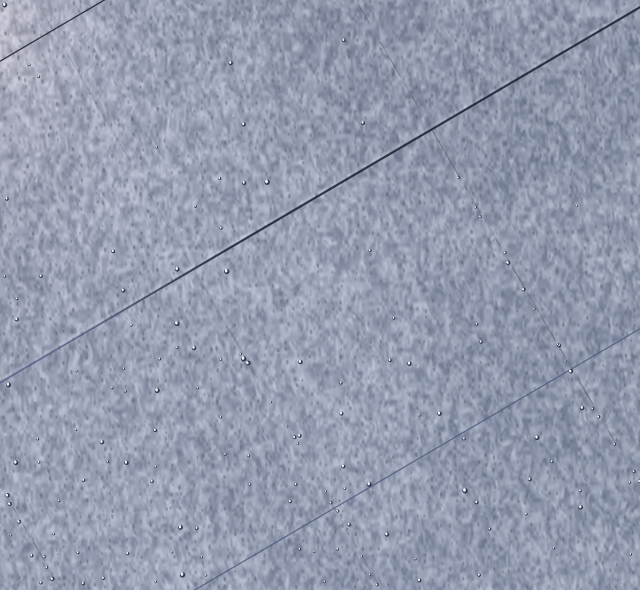
A WebGL 1 fragment shader for this texture:

```glsl
precision highp float;
// Blue-grey mottled stone paving: slanted square tiles with fine joints and scattered water beads.
uniform vec2 u_resolution;

const vec2 AXIS = vec2(0.8625, 0.506);      // direction of the long joints
const vec2 GRAIN = vec2(-0.087, 0.996);     // direction of the flecks
const vec2 TILE = vec2(0.468, 0.470);       // tile size, in canvas heights
const vec2 FIRST_JOINT = vec2(0.558, 0.303);
const vec3 STONE = vec3(0.585, 0.620, 0.700);
const vec3 PALE_LIGHT = vec3(0.70, 0.70, 0.76);
const vec3 SPECK = vec3(0.37, 0.39, 0.45);
const vec3 DARK_JOINT = vec3(0.12, 0.13, 0.19);
const vec3 BLUE_JOINT = vec3(0.35, 0.39, 0.54);
const vec3 DUSTY_JOINT = vec3(0.36, 0.36, 0.40);
const vec3 BEAD_RIM = vec3(0.13, 0.15, 0.22);
const vec3 BEAD_GLINT = vec3(0.93, 0.95, 0.98);

float hash(vec2 p) {
  vec3 q = fract(vec3(p.xyx) * 0.1031);
  q += dot(q, q.yzx + 33.33);
  return fract((q.x + q.y) * q.z);
}

vec2 hash2(vec2 p) {
  return vec2(hash(p + 17.3), hash(p + 71.9));
}

float noise(vec2 p) {
  vec2 i = floor(p), f = fract(p);
  f = f * f * (3.0 - 2.0 * f);
  return mix(mix(hash(i), hash(i + vec2(1.0, 0.0)), f.x),
             mix(hash(i + vec2(0.0, 1.0)), hash(i + 1.0), f.x), f.y);
}

// Antialiased coverage of a shape whose edge lies at distance r
float cover(float d, float r, float px) {
  return clamp((r - d) / px + 0.5, 0.0, 1.0);
}

// Coordinates along (x) and across (y) a direction
vec2 alignTo(vec2 p, vec2 dir) {
  return vec2(dot(p, dir), dot(p, vec2(-dir.y, dir.x)));
}

// Short upright flecks, fine grain and broad clouding, around zero
float stoneTone(vec2 p) {
  vec2 warp = vec2(noise(p * 40.0), noise(p * 40.0 + 70.0)) * 0.008;
  vec2 s = alignTo(p + warp, GRAIN);
  float flecks = noise(s * vec2(72.0, 120.0) + 300.0) - 0.5;
  float grain = noise(s * vec2(135.0, 230.0) + 600.0) - 0.5;
  float clouds = noise(p * 5.0 + 9.0) + 0.6 * noise(p * 17.0 + 31.0) - 0.8;
  return 0.155 * flecks + 0.15 * grain + 0.042 * clouds;
}

// Small dark upright pits, one possible per cell
float pits(vec2 p, float px) {
  const float SIZE = 0.013;
  vec2 cell = floor(p / SIZE);
  vec2 q = p - (cell + 0.25 + 0.5 * hash2(cell)) * SIZE;
  float r = mix(0.0012, 0.0028, hash(cell + 5.0));
  float d = length(alignTo(q, GRAIN) * vec2(0.7, 1.2));
  return cover(d, r, px * 1.5) * step(hash(cell + 300.0), 0.4) * (0.4 + 0.6 * hash(cell + 410.0));
}

vec3 drawBead(vec3 color, vec2 q, float r, float px) {
  color = mix(color, BEAD_RIM, 0.85 * cover(length(q), r, px));
  vec2 glint = q - r * vec2(-0.25, 0.3);
  return mix(color, BEAD_GLINT, cover(length(glint * vec2(1.2, 0.9)), r * 0.62, px));
}

// Loose beads, thicker towards the lower left
vec3 scatterBeads(vec3 color, vec2 p, float px) {
  const float SIZE = 0.04;
  vec2 cell = floor(p / SIZE);
  vec2 center = (cell + 0.2 + 0.6 * hash2(cell + 80.0)) * SIZE;
  float density = mix(0.34, 0.06, smoothstep(0.1, 0.75, center.y)) * mix(1.2, 0.45, center.x);
  float h = hash(cell + 140.0);
  float r = mix(0.0020, 0.0046, h * h);
  return hash(cell + 220.0) < density ? drawBead(color, p - center, r, px) : color;
}

// Beads caught in a cross joint; x is the offset from it, y runs along it
vec3 jointBeads(vec3 color, vec2 q, float column, float px) {
  const float STEP = 0.018;
  float slot = floor(q.y / STEP);
  vec2 id = vec2(column * 13.0 + 60.0, slot + 100.0);
  vec2 jitter = hash2(id) - 0.5;
  vec2 center = vec2(jitter.x * 0.008, (slot + 0.5 + jitter.y * 0.4) * STEP);
  float density = 0.55 * (1.0 - smoothstep(0.05, 0.27, center.y));
  float r = mix(0.0018, 0.0040, hash(id + 9.0));
  return hash(id + 33.0) < density ? drawBead(color, q - center, r, px) : color;
}

void main() {
  float px = 1.0 / u_resolution.y;
  vec2 p = gl_FragCoord.xy * px;
  vec2 along = alignTo(p, AXIS);
  vec2 grid = (along - FIRST_JOINT) / TILE;
  vec2 id = floor(grid + 0.5);
  vec2 offset = (grid - id) * TILE;

  // Stone, lit from the upper left and dimmer at the upper right
  vec3 color = STONE + stoneTone(p) * vec3(1.0, 0.97, 0.9);
  float glow = exp(-4.0 * length((p - vec2(0.0, 0.95)) * vec2(1.3, 0.7)));
  color += (PALE_LIGHT - STONE) * glow;
  color -= 0.035 * smoothstep(0.45, 1.35, p.x * 0.75 + p.y * 0.6);
  color = mix(color, SPECK, 0.6 * pits(p, px));

  // Faint, broken cross joints
  float wear = smoothstep(0.25, 0.75, noise(vec2(along.y * 85.0 + 90.0, id.x * 7.0 + 50.0)));
  float crossFade = mix(0.12, 0.6, wear) * (id.x == 0.0 ? 0.45 : 1.0);
  color = mix(color, DUSTY_JOINT, crossFade * cover(abs(offset.x), 0.0011, px));

  // Long joints: a bold middle one, finer neighbours, bluer where light fades them
  float bold = 1.0 - min(abs(id.y), 1.0);
  float darkness = id.y < 0.0 ? 0.1 : mix(1.0, smoothstep(0.08, 0.42, p.x), bold);
  float width = mix(0.0011, mix(0.0014, 0.0018, darkness), bold);
  color += 0.06 * bold * cover(abs(offset.y - 0.0045), 0.002, px * 2.0);
  color = mix(color, mix(BLUE_JOINT, DARK_JOINT, darkness), 0.88 * cover(abs(offset.y), width, px));

  color = scatterBeads(color, p, px);
  color = jointBeads(color, vec2(offset.x, along.y), id.x, px);
  gl_FragColor = vec4(clamp(color, 0.0, 1.0), 1.0);
}
```
